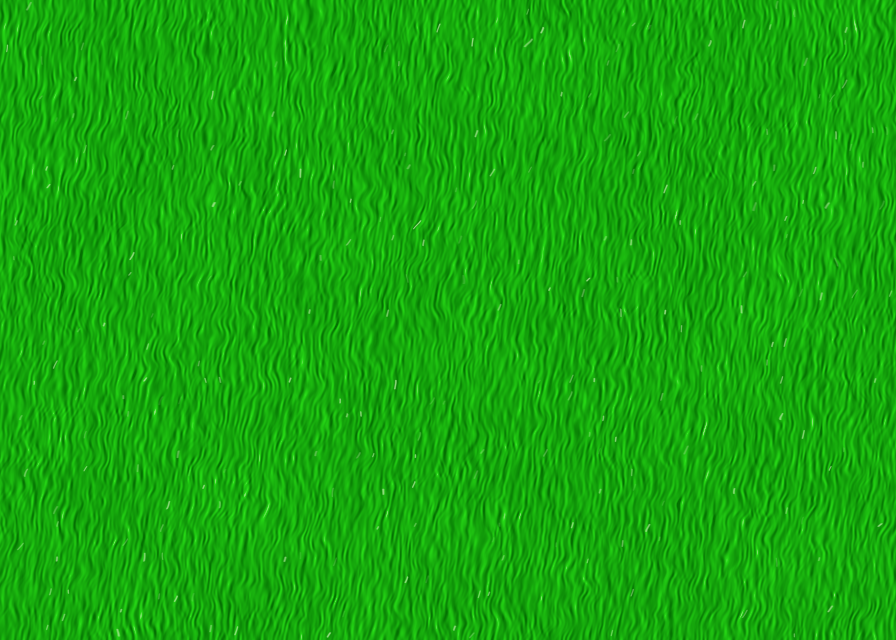
A Shadertoy shader for this texture:

```glsl
// Dense green fur: fine wavy upright strands with a few pale glinting hairs.

float hash(vec2 p) {
    vec3 q = fract(vec3(p.xyx) * 0.1031);
    q += dot(q, q.yzx + 33.33);
    return fract((q.x + q.y) * q.z);
}

float noise(vec2 p) {
    vec2 cell = floor(p), f = fract(p);
    f = f * f * (3.0 - 2.0 * f);
    return mix(mix(hash(cell), hash(cell + vec2(1, 0)), f.x),
               mix(hash(cell + vec2(0, 1)), hash(cell + vec2(1, 1)), f.x), f.y);
}

// Brightness along one fibre, shifted so that neighbours never line up
float fibre(float column, float y) {
    return noise(vec2(column, y + 17.0 * hash(vec2(column, 3.0))));
}

float fibres(vec2 p) {
    float column = floor(p.x);
    return mix(fibre(column, p.y), fibre(column + 1.0, p.y), smoothstep(0.0, 1.0, p.x - column));
}

// Lit from one side: each bright strand gets a dark flank
float relief(vec2 p) {
    return fibres(p) - fibres(p + vec2(1.2, 0.1));
}

// Bends the upright direction: broad leaning tufts, short waves, slight ripples
vec2 comb(vec2 p, float seed) {
    float tuft = noise(p * vec2(9.0, 13.0) + seed + 80.0) - 0.5;
    float wave = noise(p * vec2(26.0, 38.0) + seed) - 0.5;
    float ripple = noise(p * vec2(55.0, 75.0) + seed + 40.0) - 0.5;
    return vec2(p.x - 0.12 * p.y + 0.016 * tuft + 0.010 * wave + 0.003 * ripple, p.y);
}

// Sparse thin slanted hairs, at most one in each cell
float glints(vec2 p, float pixel) {
    const float CELLS = 36.0;
    vec2 id = floor(p * CELLS);
    vec2 jitter = vec2(hash(id + 13.0), hash(id + 37.0)) - 0.5;
    vec2 d = fract(p * CELLS) - 0.5 - 0.5 * jitter;
    float halfLength = mix(0.05, 0.22, hash(id + 91.0));
    vec2 along = normalize(vec2(mix(-0.1, 0.5, hash(id + 53.0)), 1.0));
    d -= along * clamp(dot(d, along), -halfLength, halfLength);
    float line = 1.0 - smoothstep(0.0, max(pixel * CELLS, 0.09), length(d));
    return line * step(hash(id + 71.0), 0.13) * mix(0.15, 0.85, hash(id + 29.0));
}

void mainImage(out vec4 fragColor, in vec2 fragCoord) {
    vec2 p = fragCoord / iResolution.y;
    vec2 strand = comb(p, 5.0);
    vec2 underStrand = comb(p, 140.0);

    // Two layers of fibres, plus faint broad patches
    float coarse = relief(strand * vec2(265.0, 42.0) + 20.0);
    float fine = relief(underStrand * vec2(300.0, 60.0) + 300.0);
    float patches = noise(p * 12.0 + 60.0) + noise(p * 27.0 + 90.0) - 1.0;
    float shade = 0.5 + 0.66 * mix(coarse, fine, 0.34) + 0.06 * patches;

    // Shadowed roots to lit tips
    vec3 root = vec3(0.015, 0.44, 0.008);
    vec3 tip = vec3(0.15, 0.86, 0.085);
    vec3 color = mix(root, tip, clamp((shade - 0.1) / 0.8, 0.0, 1.0));

    // Pale hairs and the brightest crests
    vec3 paleHair = vec3(0.68, 0.9, 0.6);
    float crest = 0.7 * smoothstep(0.86, 1.02, shade);
    float glint = glints(strand, 1.0 / iResolution.y);
    color = mix(color, paleHair, max(crest, glint));
    fragColor = vec4(color, 1.0);
}
```
